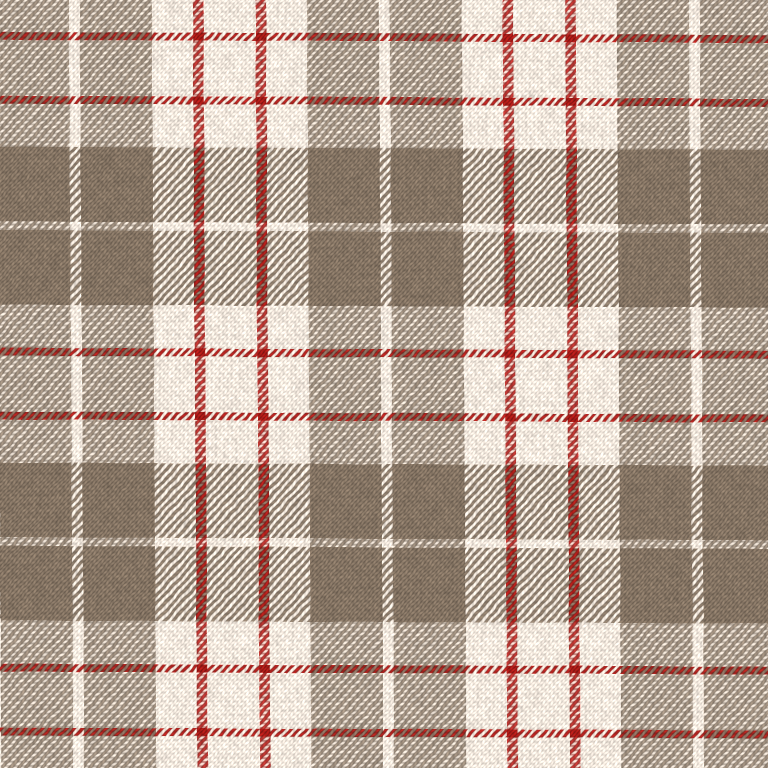
A Shadertoy shader for this texture:

```glsl
// Twill-woven tartan: taupe and cream bands with paired red lines and thin cream lines.

const vec3 CREAM = vec3(0.955, 0.915, 0.872);
const vec3 TAUPE = vec3(0.535, 0.468, 0.400);
const vec3 RED   = vec3(0.690, 0.110, 0.095);

// Sett layout: x is the warp (columns), y is the weft (rows)
const vec2 REPEAT      = vec2(0.4036, 0.4113);   // size of one repeat
const vec2 BAND_CENTER = vec2(0.3045, 0.5005);   // middle of one cream band
const vec2 SKEW        = vec2(0.0060, 0.0040);   // slight tilt of the cloth
const vec2 RED_HALF    = vec2(0.0170, 0.0125);   // half widths, in repeats
const vec2 CREAM_HALF  = vec2(0.0175, 0.0135);
const float RED_OFFSET = 0.101;                  // red line from band middle

// Weave
const vec2 TWILL        = vec2(96.0, 88.0); // diagonal ribs across and up
const vec2 YARNS        = 2.0 * TWILL;      // visible yarn ridges
const float WARP_COVER  = 0.52;             // share of the surface with warp on top
const float RIB_SOFT    = 0.10;             // softness of rib borders
const float GAP_DEPTH   = 0.45;             // how far gaps between picks show through
const float BLEED       = 0.07;             // mixing of the two yarns everywhere
const float DARK_BLEED  = 0.65;             // extra mixing where the warp is darker
const float RIB_LIGHT   = 1.05;
const vec2 RIB_DEPTH    = vec2(0.40, 0.14); // rib shading on dark and on pale yarn
const float YARN_RELIEF = 0.07;
const float SLUB        = 0.14;             // uneven yarn brightness
const float RIB_JITTER  = 0.22;             // uneven rib position
const float WOBBLE      = 0.0012;           // uneven yarn position
const int   SAMPLES     = 4;                // antialiasing grid per axis
const float TAU         = 6.2831853;

vec2 hashGradient(vec2 cell) {
    vec3 p = fract(cell.xyx * vec3(0.1031, 0.1030, 0.0973));
    p += dot(p, p.yzx + 33.33);
    float angle = TAU * fract((p.x + p.y) * p.z);
    return vec2(cos(angle), sin(angle));
}

float gradientNoise(vec2 p) {
    vec2 cell = floor(p), f = fract(p);
    vec2 w = f * f * f * (f * (f * 6.0 - 15.0) + 10.0);
    float a = dot(hashGradient(cell), f);
    float b = dot(hashGradient(cell + vec2(1, 0)), f - vec2(1, 0));
    float c = dot(hashGradient(cell + vec2(0, 1)), f - vec2(0, 1));
    float d = dot(hashGradient(cell + vec2(1, 1)), f - vec2(1, 1));
    return mix(mix(a, b, w.x), mix(c, d, w.x), w.y);
}

// Yarn colour at a signed position, in repeats from the middle of a cream band
vec3 yarnColor(float position, float redHalf, float creamHalf) {
    float d = abs(fract(position + 0.5) - 0.5);
    vec3 color = d < 0.25 ? CREAM : TAUPE;
    if (abs(d - RED_OFFSET) < redHalf) color = RED;
    if (0.5 - d < creamHalf) color = CREAM;
    return color;
}

vec3 cloth(vec2 uv) {
    // Skewed and slightly uneven thread coordinates
    vec2 p = uv + SKEW * uv.yx;
    p += WOBBLE * vec2(gradientNoise(uv * vec2(5.0, 14.0)),
                       gradientNoise(uv * vec2(14.0, 5.0) + 40.0));

    vec2 sett = (p - BAND_CENTER) / REPEAT;
    vec3 warp = yarnColor(sett.x, RED_HALF.x, CREAM_HALF.x);
    vec3 weft = yarnColor(sett.y, RED_HALF.y, CREAM_HALF.y);

    // Diagonal ribs choose which yarn lies on top
    float jitter = RIB_JITTER * gradientNoise(p * 70.0);
    float phase = fract(p.x * TWILL.x - p.y * TWILL.y + jitter);
    bool warpUp = phase < WARP_COVER;
    float across = warpUp ? phase / WARP_COVER : (phase - WARP_COVER) / (1.0 - WARP_COVER);
    float fromMiddle = abs(fract(phase - 0.5 * WARP_COVER + 0.5) - 0.5);
    float warpShare = 1.0 - smoothstep(-RIB_SOFT, RIB_SOFT, fromMiddle - 0.5 * WARP_COVER);
    vec2 ridge = cos(TAU * p * YARNS);

    // Darker yarns show in the gaps between picks; neighbouring fibres blend
    float gap = GAP_DEPTH * smoothstep(0.1, -0.7, ridge.y);
    vec3 color = mix(mix(weft, min(warp, weft), gap), warp, warpShare);
    float bleed = BLEED + DARK_BLEED * max(weft.r - warp.r, 0.0);
    color = mix(color, 0.5 * (warp + weft), bleed);

    // Rounded ribs, yarn ridges and slubs drawn out along each yarn
    float hollow = 1.0 - 4.0 * across * (1.0 - across);
    float relief = RIB_LIGHT - mix(RIB_DEPTH.x, RIB_DEPTH.y, color.g) * hollow;
    relief *= 1.0 + YARN_RELIEF * (warpUp ? ridge.x : ridge.y);
    vec2 slubScale = warpUp ? vec2(150.0, 45.0) : vec2(45.0, 150.0);
    relief *= 1.0 + SLUB * gradientNoise(p * slubScale);
    return color * relief;
}

void mainImage(out vec4 fragColor, in vec2 fragCoord) {
    vec3 sum = vec3(0.0);
    for (int j = 0; j < SAMPLES; j++)
        for (int i = 0; i < SAMPLES; i++) {
            vec2 offset = (vec2(i, j) + 0.5) / float(SAMPLES) - 0.5;
            sum += cloth((fragCoord + offset) / iResolution.xy);
        }
    fragColor = vec4(clamp(sum / float(SAMPLES * SAMPLES), 0.0, 1.0), 1.0);
}
```
